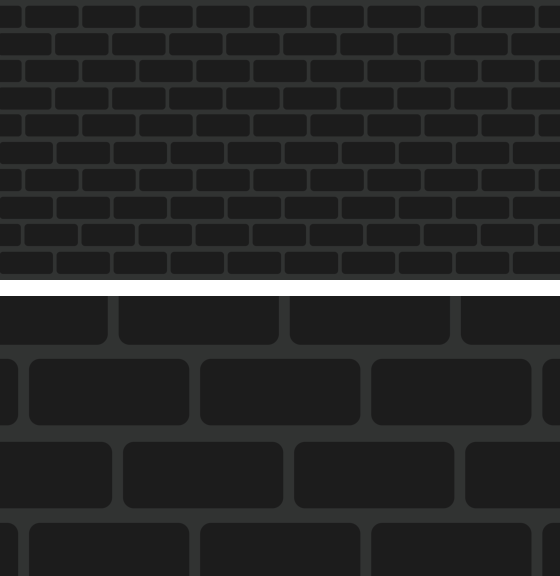
Top: the whole. Bottom: its middle third, enlarged.
Give the GLSL for this pattern, as a WebGL 1 fragment shader.

```glsl
precision highp float;

uniform vec2 u_resolution;

float roundedBox(vec2 p, vec2 halfSize, float radius) {
    vec2 q = abs(p) - halfSize + radius;
    return length(max(q, 0.0)) + min(max(q.x, q.y), 0.0) - radius;
}

// Centre of the first brick in a course, with slight laying errors
vec2 courseOrigin(float course) {
    float odd = mod(course, 2.0);
    float evenStart = 0.0937 - 0.0052 * step(5.5, course);
    float oddStart = 0.1855 - 0.0027 * step(course, 1.5);
    float bow = 0.0023 * sin(course * 3.14159 / 9.0);
    float drop = 0.0013 * (1.0 - odd);
    return vec2(mix(evenStart, oddStart, odd),
                0.0625 + 0.0975 * course + bow - drop);
}

void main() {
    // Canvas height is one unit
    vec2 p = gl_FragCoord.xy / u_resolution.y;
    float pixel = 1.0 / u_resolution.y;

    // Ten courses, leaving plain mortar at top and bottom
    float course = clamp(floor((p.y - 0.01375) / 0.0975), 0.0, 9.0);
    vec2 local = p - courseOrigin(course);

    // Repeat bricks along the course
    float pitch = 0.2037;
    local.x = mod(local.x + 0.5 * pitch, pitch) - 0.5 * pitch;

    float dist = roundedBox(local, vec2(0.0954, 0.0396), 0.013);
    float brick = 1.0 - smoothstep(-0.75 * pixel, 0.75 * pixel, dist);

    vec3 mortarColor = vec3(0.193, 0.200, 0.198);
    vec3 brickColor = vec3(0.11);
    gl_FragColor = vec4(mix(mortarColor, brickColor, brick), 1.0);
}
```
